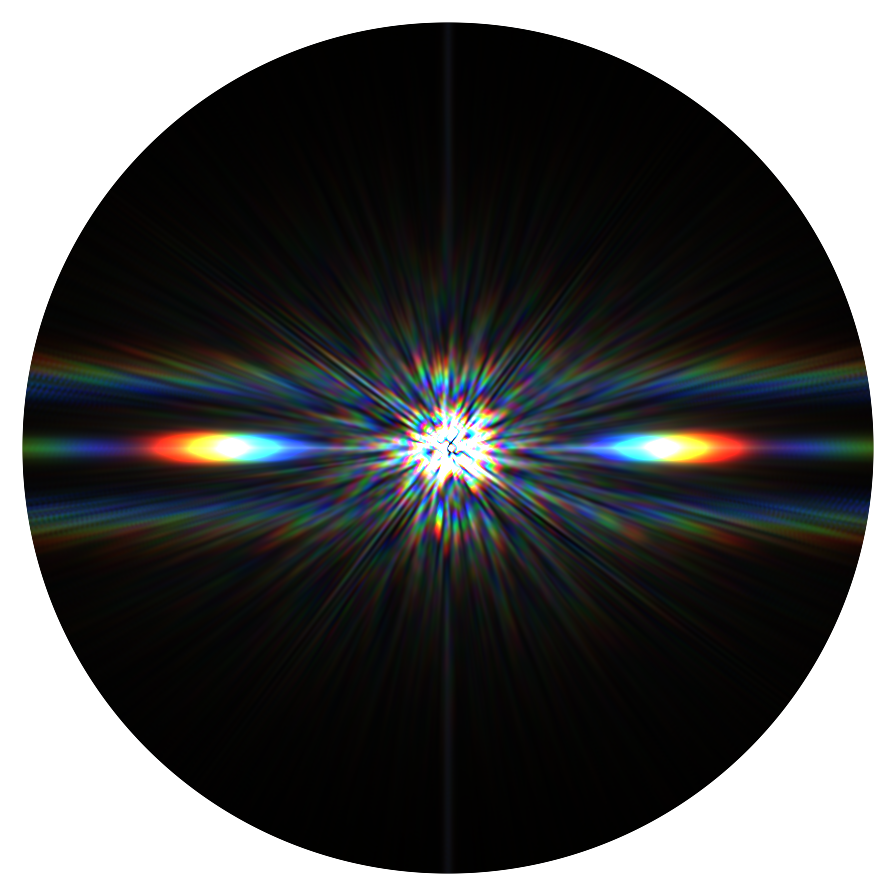
A WebGL 2 fragment shader for this background:

```glsl
#version 300 es
precision highp float;

uniform vec2 u_resolution;
out vec4 outColor;

const float DISC_RADIUS = 0.475;
const float GRAIN_SIZE = 0.0072;
const int WAVELENGTHS = 44;
const vec3 GRAINY_TINT = vec3(0.66, 0.9, 1.15);
const vec3 SMOOTH_TINT = vec3(0.95, 1.1, 1.6);

vec2 hash2(vec2 cell) {
    vec3 h = fract(cell.xyx * vec3(0.1031, 0.1030, 0.0973));
    h += dot(h, h.yzx + 33.33);
    return fract((h.xx + h.yz) * h.zy) * 2.0 - 1.0;
}

// Smooth random complex amplitude
vec2 waveField(vec2 p) {
    vec2 cell = floor(p);
    vec2 f = fract(p);
    f = f * f * (3.0 - 2.0 * f);
    vec2 low = mix(hash2(cell), hash2(cell + vec2(1.0, 0.0)), f.x);
    vec2 high = mix(hash2(cell + vec2(0.0, 1.0)), hash2(cell + 1.0), f.x);
    return mix(low, high, f.y);
}

// Intensity of the random field, averaging near one
float speckle(vec2 q, float grain) {
    vec2 turned = mat2(0.8, 0.6, -0.6, 0.8) * q / grain;
    vec2 field = waveField(turned + 137.6);
    return 2.7 * dot(field, field);
}

float bell(float x, float width) {
    return exp(-x * x / (width * width));
}

// Grainy light: core, halo, bands and small vertical lobes
float grainyLight(vec2 q) {
    vec2 a = abs(q);
    float r = length(q);
    float core = 4.5 * bell(length(q * vec2(0.75, 1.0)), 0.023) + 0.7 * exp(-r / 0.036);
    float halo = 0.52 * exp(-length(q * vec2(0.62, 1.0)) / 0.095);
    float bands = 0.22 * bell(a.y - 0.085, 0.02) * smoothstep(0.06, 0.26, a.x);
    float lobes = 0.6 * bell(a.y - 0.086, 0.013) * bell(q.x, 0.028);
    return core + halo + bands + lobes;
}

// Smooth light: side flares and thin axial streaks
float smoothLight(vec2 q) {
    vec2 a = abs(q);
    float along = a.x - 0.245;
    float flare = 5.0 * bell(along, along < 0.0 ? 0.025 : 0.036) * bell(q.y, 0.011);
    float rise = smoothstep(0.13, 0.21, a.x);
    float glow = 0.5 * rise * exp(-max(along, 0.0) / 0.08) * exp(-a.y / 0.012);
    float outer = 0.4 * bell(a.x - 0.48, 0.045) * bell(q.y, 0.013);
    float spike = 0.3 * exp(-a.y / 0.004) * exp(-a.x / 0.16);
    float column = 0.045 * bell(q.x, 0.006) * smoothstep(0.1, 0.25, a.y);
    return flare + glow + outer + spike + column;
}

// Red, green and blue response to a wavelength in micrometres
vec3 spectralResponse(float wavelength) {
    vec3 d = (wavelength - vec3(0.605, 0.525, 0.458)) / vec3(0.04, 0.043, 0.034);
    return exp(-d * d);
}

// Each wavelength sees the same pattern at its own scale
vec3 diffraction(vec2 p) {
    vec3 light = vec3(0.0);
    vec3 total = vec3(0.0);
    for (int i = 0; i < WAVELENGTHS; i++) {
        float wavelength = mix(0.39, 0.69, (float(i) + 0.5) / float(WAVELENGTHS));
        vec3 response = spectralResponse(wavelength);
        vec2 q = p * 0.55 / wavelength;
        float grain = speckle(q, GRAIN_SIZE);
        vec3 grainy = GRAINY_TINT * grainyLight(q) * grain;
        vec3 smoothPart = SMOOTH_TINT * smoothLight(q) * mix(1.0, grain, 0.2);
        light += response * (grainy + smoothPart);
        total += response;
    }
    return light / total;
}

void main() {
    float side = min(u_resolution.x, u_resolution.y);
    vec2 p = (gl_FragCoord.xy - 0.5 * u_resolution) / side;
    float pixel = 1.0 / side;

    vec3 color = clamp(diffraction(p), 0.0, 1.0);

    // White surround with a crisp circular edge
    float surround = smoothstep(-0.5 * pixel, 0.5 * pixel, length(p) - DISC_RADIUS);
    outColor = vec4(mix(color, vec3(1.0), surround), 1.0);
}
```
